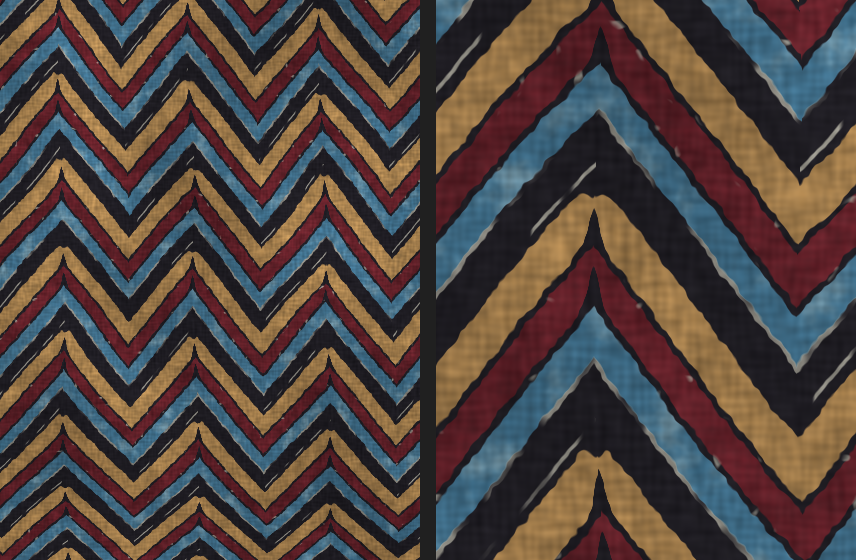
Left, the full canvas; right, a detail of the centre.
Give the GLSL for this pattern, as a Shadertoy shader.

```glsl
const float HALF_WIDTH = 0.118;   // peak to valley, in canvas heights
const float ROW_HEIGHT = 0.152;
const float AMPLITUDE = 0.143;
const vec2 PEAK = vec2(0.347, 0.443);

const vec3 INK = vec3(0.115, 0.108, 0.13);
const vec3 OCHRE = vec3(0.61, 0.47, 0.285);
const vec3 MADDER = vec3(0.36, 0.12, 0.15);
const vec3 INDIGO = vec3(0.23, 0.40, 0.50);
const vec3 PALE_BLUE = vec3(0.42, 0.55, 0.61);
const vec3 BARE_CLOTH = vec3(0.66, 0.65, 0.60);

float hash(vec2 p) {
    p = fract(p * vec2(0.1031, 0.1137));
    p += dot(p, p.yx + 33.33);
    return fract((p.x + p.y) * p.x * 7.13);
}

vec2 gradientAt(vec2 cell) {
    float angle = 6.2832 * hash(cell + 57.0);
    return vec2(cos(angle), sin(angle));
}

float gradientNoise(vec2 p) {
    vec2 i = floor(p), f = fract(p);
    vec2 w = f * f * f * (f * (f * 6.0 - 15.0) + 10.0);
    vec2 e = vec2(0.0, 1.0);
    float low = mix(dot(gradientAt(i), f), dot(gradientAt(i + e.yx), f - e.yx), w.x);
    float high = mix(dot(gradientAt(i + e.xy), f - e.xy), dot(gradientAt(i + e.yy), f - e.yy), w.x);
    return mix(low, high, w.y);
}

float fractalNoise(vec2 p) {
    float sum = 0.0, weight = 1.0;
    for (int i = 0; i < 4; i++) {
        sum += weight * gradientNoise(p);
        p = p * 2.03 + 17.0;
        weight *= 0.5;
    }
    return sum;
}

float band(float x, float from, float to, float soft) {
    return smoothstep(from - soft, from + soft, x) * (1.0 - smoothstep(to - soft, to + soft, x));
}

// x: legs from the central peak, y: rows below it
vec2 chevronCoords(vec2 p) {
    float down = 1.0 - p.y;
    float squeeze = max(down - 0.7, 0.0);
    float legs = (p.x - PEAK.x - 0.022 * (down - 0.5)) / HALF_WIDTH;
    legs += 0.1 * gradientNoise(p * 4.0 + 3.0);
    float zigzag = abs(mod(legs + 1.0, 2.0) - 1.0);
    float drop = down + 0.8 * squeeze * squeeze - PEAK.y - 0.07 * (p.x - PEAK.x);
    drop += 0.012 * gradientNoise(p * 5.0 + 11.0);
    return vec2(legs, (drop - AMPLITUDE * zigzag) / ROW_HEIGHT);
}

vec3 printedStripes(vec2 p, vec2 chevron, float soft) {
    float zigzag = abs(mod(chevron.x + 1.0, 2.0) - 1.0);
    float leg = floor(chevron.x);
    float rising = mod(leg, 2.0);

    // Ragged block edges, with the row seam hidden inside the black
    float ragged = 0.022 * gradientNoise(p * 75.0) + 0.015 * gradientNoise(p * 190.0);
    float y = chevron.y + 0.12;
    vec2 stroke = vec2(leg, floor(y)) + 40.0;
    float inRow = fract(y) - 0.12;
    float t = inRow + ragged;
    float shift = 0.03 * (hash(stroke) - 0.5);
    float spread = 0.03 * (hash(stroke + 13.0) - 0.5);
    float spike = 0.11 * exp(-zigzag * zigzag / 0.0016);

    float ochre = band(t, spike * 0.7, 0.255 + shift - spike, soft);
    float madder = band(t, 0.295 + shift, 0.49 + spread - spike, soft);
    float indigo = band(t, 0.53 + spread, 0.73 + shift, soft);
    float dye = fractalNoise(p * 32.0);

    vec3 color = INK;
    color = mix(color, OCHRE * (1.0 + 0.16 * dye), ochre);
    color = mix(color, MADDER * (1.0 + 0.25 * dye), madder);
    color = mix(color, mix(INDIGO, PALE_BLUE, smoothstep(-0.1, 0.8, dye)), indigo);

    // Unprinted slivers: below the blue, and above the ochre on rising legs
    float breaks = gradientNoise(vec2(chevron.x * 4.0, stroke.y * 7.3));
    float hem = band(t, 0.725 + shift, 0.755 + shift, soft);
    hem *= smoothstep(-0.25, 0.1, breaks + 0.4 * gradientNoise(p * 60.0));
    float offset = -0.065 + 0.035 * (hash(stroke + 29.0) - 0.5);
    float scratch = band(inRow + 0.4 * ragged, offset - 0.011, offset + 0.011, soft);
    scratch *= rising * smoothstep(-0.12, 0.05, gradientNoise(vec2(chevron.x * 5.0, stroke.y * 3.7 + 0.4)));
    color = mix(color, BARE_CLOTH, max(hem * 0.75, scratch * 0.8));

    // Flecks where dye missed the cloth along the red edges
    float edge = band(t, 0.27, 0.31, 0.02) + band(t, 0.48, 0.52, 0.02);
    float fleck = smoothstep(0.34, 0.48, gradientNoise(p * 85.0 + 31.0)) * edge;
    return mix(color, BARE_CLOTH, 0.7 * fleck);
}

float weave(vec2 p) {
    return gradientNoise(p * vec2(230.0, 55.0)) + gradientNoise(p * vec2(55.0, 230.0) + 9.0);
}

float folds(vec2 p) {
    float broad = gradientNoise(p * vec2(3.5, 2.5) + 5.0);
    float crease = gradientNoise(vec2(p.x * 7.0 + p.y * 3.0, p.y * 4.0 - p.x) + 21.0);
    return 1.0 + 0.18 * broad + 0.16 * crease;
}

void mainImage(out vec4 fragColor, in vec2 fragCoord) {
    vec2 p = fragCoord / iResolution.y;
    float soft = max(0.9 / (iResolution.y * ROW_HEIGHT), 0.006);
    vec3 color = printedStripes(p, chevronCoords(p), soft);
    color *= folds(p) * (1.0 + 0.17 * weave(p));
    color += 0.018 * weave(p + 0.37);
    fragColor = vec4(clamp(color, 0.0, 1.0), 1.0);
}
```
